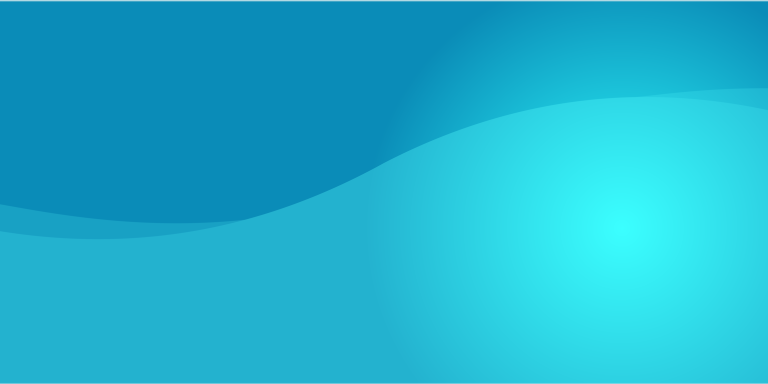
Reproduce this background procedurally as a Shadertoy shader.

```glsl
// A calm blue field lit by one round cyan glow, under two translucent waves.
// Each wave crest is a pair of cubics joined at mid-width; the upper wave
// lifts away from the lower one near both sides. Thin pale lines trim the canvas.

const vec3 DEEP_BLUE  = vec3(0.04, 0.55, 0.72);
const vec3 GLOW_CYAN  = vec3(0.18, 1.00, 1.00);
const vec3 WAVE_TINT  = vec3(0.34, 1.00, 1.00);
const vec3 TRIM_COLOR = vec3(0.70, 0.85, 0.89);

const vec2  GLOW_CENTER = vec2(1.62, 0.406);
const float GLOW_RADIUS = 0.67;
const float WAVE_ALPHA  = 0.18;

// Cubic coefficients, lowest power first, for each half of the crest
const vec4 LEFT_CREST  = vec4(0.398, -0.161, 0.302, 0.0365);
const vec4 RIGHT_CREST = vec4(0.5755, 0.517, -0.408, 0.0286);

const float LEFT_LIFT   = 0.070;
const float LEFT_END    = 0.638;
const float RIGHT_LIFT  = 0.057;
const float RIGHT_START = 1.654;

const float TOP_TRIM    = 0.0035;
const float BOTTOM_TRIM = 0.0025;

float cubic(vec4 c, float x) {
    return c.x + x * (c.y + x * (c.z + x * c.w));
}

float lowerCrest(float x) {
    return x < 1.0 ? cubic(LEFT_CREST, x) : cubic(RIGHT_CREST, x - 1.0);
}

// Height of the upper wave above the lower one
float crestLift(float x) {
    float left = clamp(x / LEFT_END, 0.0, 1.0);
    float right = clamp((x - RIGHT_START) / (2.0 - RIGHT_START), 0.0, 1.0);
    return LEFT_LIFT * (1.0 - pow(left, 1.5)) + RIGHT_LIFT * pow(right, 1.25);
}

// Smooth coverage of the region below a crest
float below(float y, float crest, float pixel) {
    return smoothstep(-0.7 * pixel, 0.7 * pixel, crest - y);
}

void mainImage(out vec4 fragColor, in vec2 fragCoord) {
    float pixel = 1.0 / iResolution.y;
    vec2 p = fragCoord / iResolution.xy * vec2(2.0, 1.0);

    // Radial light over the blue field
    float glow = clamp(1.0 - distance(p, GLOW_CENTER) / GLOW_RADIUS, 0.0, 1.0);
    vec3 color = mix(DEEP_BLUE, GLOW_CYAN, glow);

    // Two translucent waves
    float lower = lowerCrest(p.x);
    float upper = lower + crestLift(p.x);
    color = mix(color, WAVE_TINT, WAVE_ALPHA * below(p.y, upper, pixel));
    color = mix(color, WAVE_TINT, WAVE_ALPHA * below(p.y, lower, pixel));

    // Pale trim along the top and bottom
    float topTrim = below(1.0 - p.y, TOP_TRIM, pixel);
    float bottomTrim = below(p.y, BOTTOM_TRIM, pixel);
    color = mix(color, TRIM_COLOR, max(topTrim, 0.6 * bottomTrim));

    fragColor = vec4(color, 1.0);
}
```
